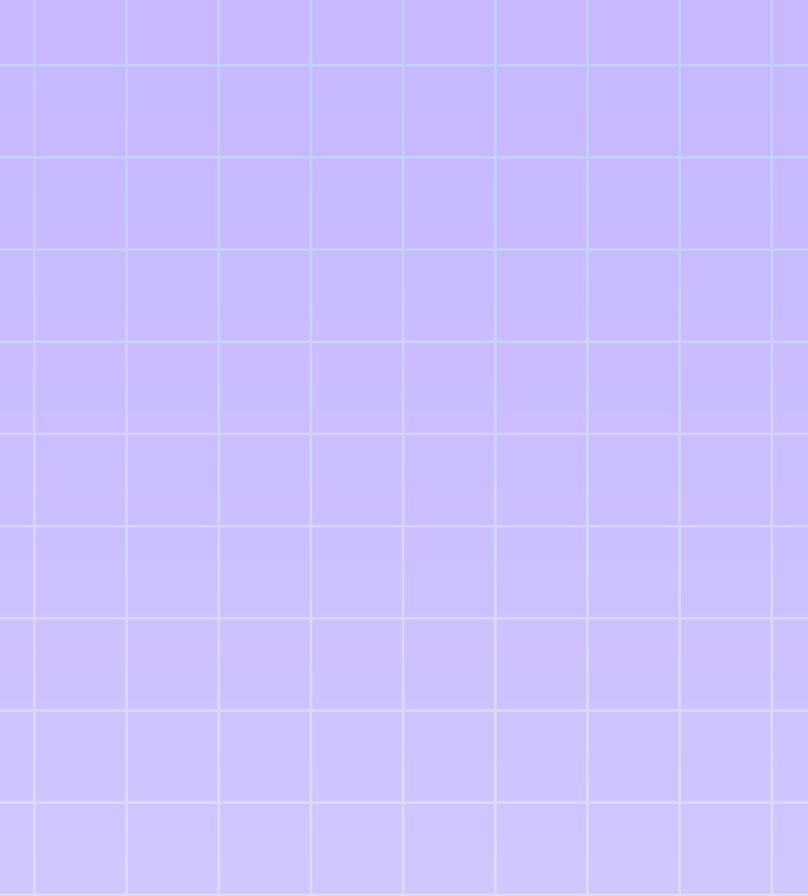
Write a Shadertoy shader that draws this pattern.

```glsl
// Fine pale square grid over a soft lavender vertical gradient.

// Distance to the nearest grid line on each axis
vec2 gridDistance(vec2 p, float pitch) {
    return abs(fract(p / pitch + 0.5) - 0.5) * pitch;
}

// Smoothed coverage of a line of the given width
vec2 lineCoverage(vec2 dist, float width, float pixel) {
    return clamp((0.5 * width - dist) / pixel + 0.5, 0.0, 1.0) * min(1.0, width / pixel);
}

void mainImage(out vec4 fragColor, in vec2 fragCoord) {
    float pixel = 1.0 / iResolution.y;
    vec2 p = fragCoord * pixel;
    float depth = 1.0 - p.y;

    // Background: deeper violet at the top, paler toward the bottom
    vec3 lavender = mix(vec3(0.780, 0.722, 1.0), vec3(0.822, 0.778, 0.996), pow(depth, 1.4));

    // Lines: icy blue at the top, warming to pale lilac
    vec3 lineColor = mix(vec3(0.765, 0.815, 0.975), vec3(0.885, 0.855, 0.965), smoothstep(0.05, 0.95, depth));

    // Square cells, about 8.8 across and 9.7 down
    vec2 dist = gridDistance(p - vec2(0.0384, 0.0013), 0.10287);
    vec2 coverage = lineCoverage(dist, 0.0030, pixel);
    float grid = max(coverage.x, coverage.y);

    fragColor = vec4(mix(lavender, lineColor, grid * 0.95), 1.0);
}
```
